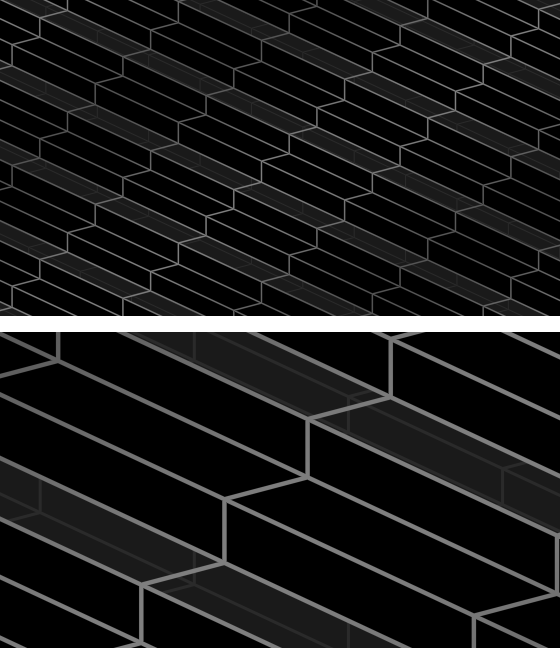
Top, the full canvas; bottom, a detail of the centre.
This pattern is drawn by a Shadertoy shader. Its source:

```glsl
// Slanted staircases in thin grey outline on black, with every second tread shaded.
// A sheared coordinate turns each flight into bands, and each band holds one repeated
// edge. A smaller copy of the outline shows faintly inside the shaded treads.

// Lengths are fractions of the canvas height.
const float SLOPE = 0.467;        // fall of the long edges
const float COLUMN = 0.0877;      // width of one step
const float FLIGHT = 0.3822;      // sheared height of three steps
const float STEP = 0.1255;        // sheared height of the first two steps
const float TREAD = 0.0641;       // sheared height of a tread
const vec2 ORIGIN = vec2(-0.0586, 0.1042);
const float LINE_WIDTH = 0.0047;
const float INNER_WIDTH = 0.0032;
const float INNER_SCALE = 0.618;

const float SHADE = 0.10;
const float INNER_GREY = 0.165;
const float LINE_DIM = 0.33;
const float LINE_BRIGHT = 0.50;
const vec2 SHEEN_DIR = vec2(0.505, 0.863);
const float SHEEN_PERIOD = 0.95;
const float SHEEN_PEAK = 0.07;

float coverage(float inside, float pixel) {
    return smoothstep(-0.7 * pixel, 0.7 * pixel, inside);
}

// Returns distance to the outline and signed depth inside a shaded tread.
vec2 stairs(vec2 p) {
    float v = p.y - SLOPE * p.x - ORIGIN.y;
    float flight = floor(v / FLIGHT);
    v -= flight * FLIGHT;

    // The third step takes the remainder, so its riser is slightly taller.
    float index = min(floor(v / STEP), 2.0);
    float t = v - index * STEP;
    float stepEnd = index > 1.5 ? FLIGHT - 2.0 * STEP : STEP;

    // Long edges along both sides of the tread.
    float longEdge = min(min(t, abs(t - TREAD)), stepEnd - t);
    longEdge *= inversesqrt(1.0 + SLOPE * SLOPE);

    // The cross edge slants over the tread and drops upright down the riser.
    float width = 3.0 * COLUMN;
    float dx = p.x - ORIGIN.x + COLUMN * (index + min(t / TREAD, 1.0));
    dx -= width * round(dx / width);
    vec2 treadEdge = vec2(COLUMN, SLOPE * COLUMN - TREAD);
    float slant = TREAD / length(treadEdge);
    float crossEdge = abs(dx) * (t < TREAD ? slant : 1.0);

    bool shaded = mod(3.0 * flight + index, 2.0) < 0.5;
    float depth = shaded ? min(t, TREAD - t) : -1.0;
    return vec2(min(longEdge, crossEdge), depth);
}

void mainImage(out vec4 fragColor, in vec2 fragCoord) {
    float pixel = 1.0 / iResolution.y;
    vec2 p = (fragCoord - 0.5 * iResolution.xy) * pixel;
    p.y = -p.y;

    vec2 outer = stairs(p);
    float inner = stairs(p / INNER_SCALE).x * INNER_SCALE;

    // Shaded treads with the faint inner outline.
    float innerLine = coverage(0.5 * INNER_WIDTH - inner, pixel);
    float grey = mix(SHADE, INNER_GREY, innerLine) * coverage(outer.y, pixel);

    // Outline with a soft diagonal sheen.
    float phase = (dot(p, SHEEN_DIR) - SHEEN_PEAK) / SHEEN_PERIOD;
    float sheen = 0.5 + 0.5 * cos(6.28319 * phase);
    float line = coverage(0.5 * LINE_WIDTH - outer.x, pixel);
    grey = mix(grey, mix(LINE_DIM, LINE_BRIGHT, sheen), line);

    fragColor = vec4(vec3(grey), 1.0);
}
```
